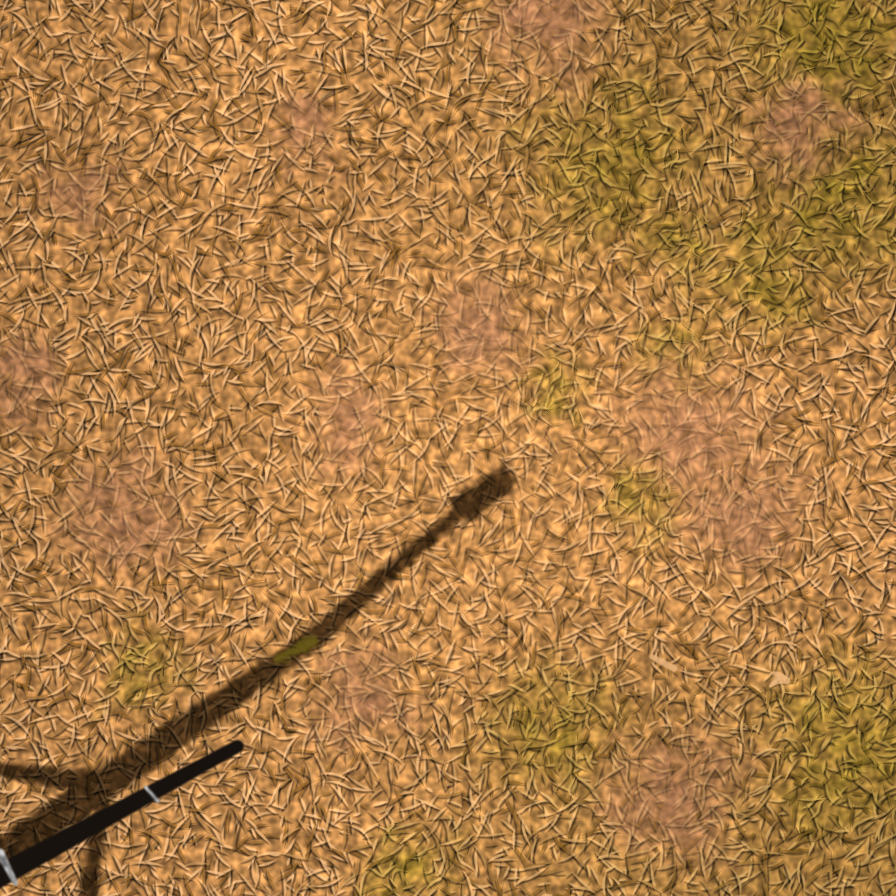
Reproduce this texture procedurally as a Shadertoy shader.

```glsl
#define STRAW vec3(0.95, 0.735, 0.51)
#define EARTH vec3(0.735, 0.52, 0.30)
#define UMBER vec3(0.54, 0.365, 0.15)
#define BARE_SOIL vec3(0.66, 0.455, 0.32)
#define LEAF vec3(0.51, 0.445, 0.11)
#define SHADOW_TINT vec3(0.38, 0.36, 0.31)
#define BLADE_GRID 46.0
#define BLADE_WIDTH 0.075
#define BLADE_LAYERS 4
#define GRAIN 0.24

// Green tufts and bare ground: centre, radius
const vec3 tufts[12] = vec3[12](
    vec3(.68, .815, .12), vec3(.76, .725, .06), vec3(.755, .61, .065), vec3(.615, .57, .05),
    vec3(.85, .69, .09), vec3(.94, .77, .12), vec3(.71, .445, .07), vec3(.92, .96, .11),
    vec3(.61, .19, .10), vec3(.46, .03, .08), vec3(.96, .17, .14), vec3(.156, .255, .06));
const vec3 clearings[12] = vec3[12](
    vec3(.77, .52, .11), vec3(.83, .43, .10), vec3(.02, .58, .07), vec3(.345, .845, .06),
    vec3(.10, .785, .06), vec3(.535, .635, .08), vec3(.14, .42, .10), vec3(.378, .53, .07),
    vec3(.61, .98, .10), vec3(.89, .86, .08), vec3(.40, .22, .07), vec3(.75, .11, .10));

vec2 hash22(vec2 p) {
    vec3 q = fract(p.xyx * vec3(.1031, .1030, .0973));
    q += dot(q, q.yzx + 33.33);
    return fract((q.xx + q.yz) * q.zy);
}

float gradientAt(vec2 cell, vec2 corner, vec2 f) {
    float a = 6.2832 * hash22(cell + corner).x;
    return dot(vec2(cos(a), sin(a)), f - corner);
}

float gradientNoise(vec2 p) {
    vec2 i = floor(p), f = fract(p), u = f * f * (3.0 - 2.0 * f);
    return 1.4 * mix(mix(gradientAt(i, vec2(0), f), gradientAt(i, vec2(1, 0), f), u.x),
                     mix(gradientAt(i, vec2(0, 1), f), gradientAt(i, vec2(1), f), u.x), u.y);
}

float fill(float d, float soft) { return 1.0 - smoothstep(-soft, soft, d); }

// Capsule whose radius runs from ra to rb
float taper(vec2 p, vec2 a, vec2 b, float ra, float rb) {
    vec2 pa = p - a, ba = b - a;
    float h = clamp(dot(pa, ba) / dot(ba, ba), 0.0, 1.0);
    return length(pa - ba * h) - mix(ra, rb, h);
}

float patchMask(vec2 p, vec3 spots[12]) {
    float m = 0.0;
    for (int i = 0; i < 12; i++)
        m = max(m, 1.0 - smoothstep(0.1, 1.1, length(p - spots[i].xy) / spots[i].z));
    return m;
}

// One layer of curved blades, each with a dark gap beside it
vec3 drawBlades(vec3 col, vec2 p, float layer, float green, float strength, float px) {
    vec2 q = p * BLADE_GRID + layer * vec2(0.37, 0.61), cell = floor(q);
    for (int j = -1; j <= 1; j++)
    for (int i = -1; i <= 1; i++) {
        vec2 id = cell + vec2(i, j), seed = id + layer * 37.0;
        vec2 place = hash22(seed), kind = hash22(seed + 101.0);
        float angle = mix(6.2832 * kind.x, 0.3 + 1.4 * kind.x, green * 0.6);
        vec2 dir = vec2(cos(angle), sin(angle)), v = q - id - place;
        float along = dot(v, dir), len = 0.2 + 0.6 * kind.y;
        float across = dot(v, vec2(-dir.y, dir.x)) + 0.6 * (place.x - 0.5) * along * along;
        float width = BLADE_WIDTH * (1.0 - along * along / (len * len));
        float gap = fill(abs(across + 0.11 * sign(dir.x)) - width, 0.07);
        col *= 1.0 - 0.40 * gap * strength;
        float tone = fract(place.y * 7.0 + kind.y * 3.0);
        vec3 blade = mix(UMBER, STRAW, smoothstep(0.0, 0.75, tone));
        blade = mix(blade, LEAF * (0.7 + 0.7 * tone), green * 0.75);
        col = mix(col, blade, fill(abs(across) - width, BLADE_GRID * px) * strength * 0.8);
    }
    return col;
}

void mainImage(out vec4 fragColor, in vec2 fragCoord) {
    vec2 p = fragCoord / iResolution.xy;
    float px = 1.0 / iResolution.y;
    // Ground cover
    vec2 w = p + 0.03 * vec2(gradientNoise(p * 16.0), gradientNoise(p * 16.0 + 40.0));
    w += 0.018 * vec2(gradientNoise(p * 48.0), gradientNoise(p * 48.0 + 40.0));
    float broad = gradientNoise(p * 7.0 + 9.0);
    float olive = smoothstep(0.3, 0.9, p.x) * smoothstep(0.08, 0.42, abs(p.y - 0.46));
    float bare = patchMask(w, clearings);
    float green = patchMask(w, tufts) * (0.75 + 0.4 * gradientNoise(p * 45.0));
    green = clamp(0.85 * green + 0.32 * olive, 0.0, 1.0) * (1.0 - 0.8 * bare);
    float calm = exp(-14.0 * dot(p - vec2(.56, .50), p - vec2(.56, .50)));
    float edge = 1.0 - smoothstep(0.0, 0.3, p.x);
    float grain = gradientNoise(p * 70.0) + 0.8 * gradientNoise(p * 150.0 + 7.0);
    vec3 col = mix(mix(EARTH, LEAF, green * 0.65), BARE_SOIL, bare * 0.8);
    col *= 1.0 + GRAIN * grain * (1.0 - 0.4 * bare);
    // Dry and living blades
    float strength = (1.0 - 0.65 * bare) * (1.0 - 0.35 * calm);
    for (int k = 0; k < BLADE_LAYERS; k++)
        col = drawBlades(col, p, float(k), green, strength, px);
    col *= 1.05 + 0.05 * broad + 0.08 * calm - 0.09 * olive - 0.07 * edge + 0.12 * grain;
    // Pale flecks
    float litter = taper(p, vec2(.728, .267), vec2(.752, .254), .003, .004);
    litter = min(litter, length(w - vec2(.87, .236)) - .008);
    col = mix(col, STRAW, 0.8 * fill(litter, 1.5 * px));
    // Shadow with a ragged grass edge
    vec2 s = p + 0.003 * vec2(gradientNoise(p * 110.0), gradientNoise(p * 110.0 + 20.0));
    vec2 fork = vec2(.117, .125), bend = vec2(.345, .284), neck = vec2(.52, .434);
    float shade = taper(s, neck, vec2(.562, .464), .017, .013);
    shade = min(shade, taper(s, bend, neck, .011, .007));
    shade = min(shade, taper(s, fork, bend, .018, .011));
    shade = min(shade, taper(s, vec2(-.02, .03), fork, .018, .018));
    shade = min(shade, taper(s, vec2(-.02, .144), fork, .007, .013));
    shade = min(shade, taper(s, vec2(.095, -.02), fork, .010, .008));
    col *= mix(vec3(1), SHADOW_TINT, fill(shade, 0.005));
    float leaf = taper(s, vec2(.310, .264), vec2(.347, .283), .004, .007);
    col = mix(col, LEAF * 0.85, 0.8 * fill(leaf, 0.004));
    // Dark pole and its metal fittings
    float pole = taper(p, vec2(-.02, .012), vec2(.265, .167), .013, .007);
    col = mix(col, vec3(.09, .07, .055), fill(pole, 2.0 * px));
    float metal = min(taper(p, vec2(.163, .121), vec2(.176, .106), .002, .002),
                      taper(p, vec2(.0, .048), vec2(.017, .015), .005, .003));
    col = mix(col, vec3(0.6 + 0.25 * grain), fill(metal, 2.0 * px));
    fragColor = vec4(clamp(col, 0.0, 1.0), 1.0);
}
```
